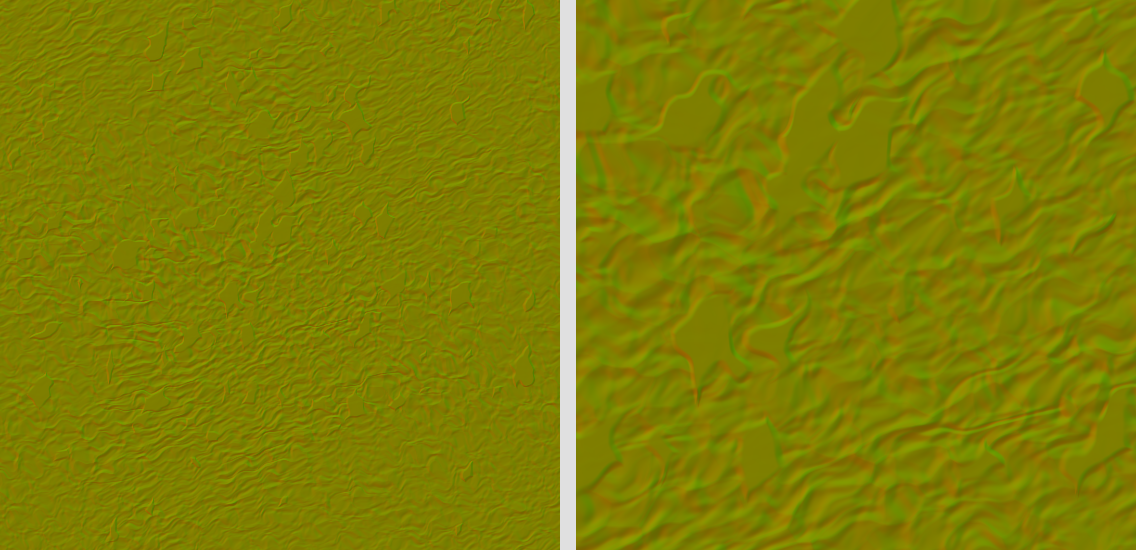
Left, the full canvas; right, a detail of the centre.
Reproduce this texture map procedurally as a Shadertoy shader.

```glsl
// Slope map of a weathered, wrinkled rock face with smooth flat chips.
// A height field is layered from stretched cellular and value noise, then
// its x and y slopes are stored in red and green around a neutral olive.

const vec3  NEUTRAL      = vec3(0.497, 0.496, 0.0);
const vec2  SLOPE_GAIN   = vec2(0.178, 0.150); // colour change per unit of slope
const float SLOPE_STEP   = 0.0018;             // sampling distance, canvas heights
const vec2  ROUGH_CENTER = vec2(0.44, 0.53);   // where the relief is strongest

const vec2  CRUMPLE_FREQ = vec2(36.0, 70.0);   // along and across the grain
const vec2  STRAND_FREQ  = vec2(68.0, 125.0);
const vec2  GRAIN_FREQ   = vec2(125.0, 178.0);
const vec2  GROOVE_FREQ  = vec2(13.0, 32.0);
const float CRUMPLE = 0.27;                    // slope strength of each layer
const float STRAND  = 0.50;
const float GRAIN   = 0.38;
const float GROOVE_DEPTH = 0.0020;

const float CHIP_GRID  = 16.0;
const float CHIP_SHARE = 0.72;
const float CHIP_LEVEL = 0.0056;
const float CHIP_EDGE  = 0.11;

float hash(vec2 p) {
    vec3 q = fract(p.xyx * vec3(0.1031, 0.1030, 0.0973));
    q += dot(q, q.yzx + 33.33);
    return fract((q.x + q.y) * q.z);
}

vec2 hash2(vec2 p) {
    return vec2(hash(p), hash(p + 71.7));
}

vec2 rotate(vec2 p, float angle) {
    float c = cos(angle), s = sin(angle);
    return vec2(c * p.x + s * p.y, c * p.y - s * p.x);
}

float valueNoise(vec2 p) {
    vec2 i = floor(p), f = fract(p);
    f = f * f * f * (f * (f * 6.0 - 15.0) + 10.0);
    float low  = mix(hash(i), hash(i + vec2(1, 0)), f.x);
    float high = mix(hash(i + vec2(0, 1)), hash(i + vec2(1, 1)), f.x);
    return mix(low, high, f.y);
}

// Squared distance to the nearest scattered point: pillows with sharp creases.
float cellNoise(vec2 p) {
    vec2 i = floor(p), f = fract(p);
    float nearest = 4.0;
    for (int y = -1; y <= 1; y++)
    for (int x = -1; x <= 1; x++) {
        vec2 cell = vec2(x, y);
        vec2 d = cell + hash2(i + cell) - f;
        nearest = min(nearest, dot(d, d));
    }
    return nearest;
}

// 1 in the rough middle, falling to 0 towards the corners.
float roughness(vec2 p) {
    vec2 d = p - ROUGH_CENTER;
    return exp(-5.0 * dot(d, d));
}

// Coverage of the flat, pointed chips scattered over the rough area.
float chips(vec2 p) {
    vec2 ragged = vec2(valueNoise(p * 52.0), valueNoise(p * 52.0 + 19.0)) - 0.5;
    vec2 q = p * CHIP_GRID + 0.36 * ragged;
    vec2 i = floor(q);
    float cover = 0.0;
    for (int y = -1; y <= 1; y++)
    for (int x = -1; x <= 1; x++) {
        vec2 cell = i + vec2(x, y);
        vec2 center = cell + 0.2 + 0.6 * hash2(cell + 5.0);
        float present = step(hash(cell + 31.0), CHIP_SHARE * roughness(center / CHIP_GRID));
        float size = mix(0.17, 0.5, pow(hash(cell + 47.0), 2.0));
        vec2 d = abs(rotate(q - center, 0.6 + 0.9 * hash(cell + 59.0)));
        float kite = 0.65 * d.x + 1.2 * d.y;
        cover = max(cover, present * (1.0 - smoothstep(size - CHIP_EDGE, size, kite)));
    }
    return cover;
}

float height(vec2 p) {
    // Broad bends turn the grain, small ones make the wrinkles wander.
    vec2 bend = 0.03 * vec2(sin(9.0 * p.y + 4.0 * p.x), sin(8.0 * p.x - 5.0 * p.y + 1.0));
    vec2 wander = vec2(valueNoise(p * 43.0 + 3.0), valueNoise(p * 43.0 + 83.0)) - 0.5;
    vec2 q = p + bend + 0.014 * wander + 2.0;

    float rough = roughness(p);
    float patchy = smoothstep(0.25, 0.75, valueNoise(rotate(p, 0.4) * vec2(8.0, 13.0) + 11.0));
    float relief = mix(0.5, 1.0, rough) * mix(0.65, 1.25, patchy);

    float crumple = cellNoise(rotate(q, 0.28) * CRUMPLE_FREQ) / CRUMPLE_FREQ.y;
    float strand  = valueNoise(rotate(q, 0.38) * STRAND_FREQ) / STRAND_FREQ.y;
    float grain   = valueNoise(rotate(q, 0.62) * GRAIN_FREQ) / GRAIN_FREQ.y;
    float h = relief * (CRUMPLE * crumple + STRAND * strand) + GRAIN * mix(0.75, 1.0, rough) * grain;

    // Short thin grooves follow the middle contour of a stretched noise.
    float contour = abs(valueNoise(rotate(q, 0.15) * GROOVE_FREQ) - 0.5);
    h -= GROOVE_DEPTH * rough * patchy * (1.0 - smoothstep(0.0, 0.09, contour));

    return mix(h, CHIP_LEVEL, 0.93 * chips(p));
}

void mainImage(out vec4 fragColor, in vec2 fragCoord) {
    vec2 p = fragCoord / iResolution.y;
    float h = height(p);
    vec2 slope = vec2(height(p + vec2(SLOPE_STEP, 0)) - h,
                      h - height(p + vec2(0, SLOPE_STEP))) / SLOPE_STEP;
    slope *= inversesqrt(1.0 + dot(slope, slope)); // soft limit on steep edges
    fragColor = vec4(NEUTRAL + vec3(SLOPE_GAIN * slope, 0.0), 1.0);
}
```
